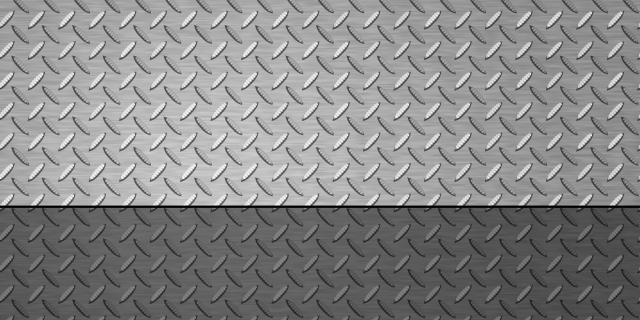
Give the GLSL for this texture, as a Shadertoy shader.

```glsl
float hash(vec2 p) {
    return fract(sin(dot(p, vec2(127.1, 311.7))) * 43758.5453);
}

float noise(vec2 p) {
    vec2 i = floor(p), f = fract(p);
    f = f * f * (3.0 - 2.0 * f);
    return mix(mix(hash(i), hash(i + vec2(1, 0)), f.x),
               mix(hash(i + vec2(0, 1)), hash(i + vec2(1, 1)), f.x), f.y);
}

// Slim lozenge outline; u runs along it, v across it
float lozenge(float u, float v, float halfLength, float halfWidth) {
    float s = abs(u) / halfLength;
    return abs(v) - halfWidth * (1.0 - s * s * s);
}

// One raised bar per cell; lean is +1 for rising bars, -1 for falling ones
float addBars(float metal, vec2 p, float lean, float face, float aa) {
    float period = 2.0 / 21.0;
    vec2 cell = floor(p / period);
    vec2 local = (fract(p / period) - 0.5) * period;
    vec2 along = normalize(vec2(lean, 1.08));
    float u = dot(local, along);
    float v = lean * dot(local, vec2(along.y, -along.x));
    float wear = hash(cell + lean) - 0.5;
    float beads = sin(u * 720.0 + wear * 3.0);

    // Cast shadow, offset to the unlit side
    float shadow = lozenge(u + 0.002 * lean, v - 0.0025, 0.039, 0.0088);
    metal *= 1.0 - 0.58 * (1.0 - smoothstep(-0.002, 0.003, shadow));

    // Body with serrated ridges, dark tips and a shaded flank
    float body = lozenge(u, v, 0.037, 0.0078 + 0.0006 * beads);
    float shade = face + 0.05 * wear + 0.1 * beads * smoothstep(-0.004, 0.003, v);
    shade *= 1.0 - 0.4 * smoothstep(0.003, 0.008, v);
    shade *= 1.0 - 0.45 * smoothstep(0.027, 0.036, abs(u));
    return mix(metal, shade, 1.0 - smoothstep(-aa, aa, body));
}

void mainImage(out vec4 fragColor, in vec2 fragCoord) {
    vec2 uv = fragCoord / iResolution.y;
    float aa = 0.7 / iResolution.y;

    // Sheet lit by a broad soft glow
    vec2 toGlow = (uv - vec2(0.66, 0.46)) * vec2(1.0, 1.2);
    float sheet = 0.54 + 0.22 * exp(-1.5 * dot(toGlow, toGlow));

    // Horizontal brushing
    float brushed = sheet + 0.07 * (noise(uv * vec2(14.0, 250.0)) - 0.5)
                          + 0.06 * (noise(uv * vec2(30.0, 140.0) + 40.0) - 0.5);

    // Interleaved bars leaning both ways
    vec2 grid = uv - vec2(0.9705, 0.559) + 1.0 / 21.0;
    float metal = addBars(brushed, grid, 1.0, 0.58 + 0.42 * sheet, aa);
    metal = addBars(metal, grid + 1.0 / 21.0, -1.0, 0.94 * sheet, aa);

    // Darkened lower band and its dividing line
    metal *= mix(0.55, 1.0, smoothstep(-aa, aa, uv.y - 0.354));
    metal *= smoothstep(-aa, aa, abs(uv.y - 0.354) - 0.0036);

    fragColor = vec4(vec3(clamp(metal, 0.0, 1.0)), 1.0);
}
```
